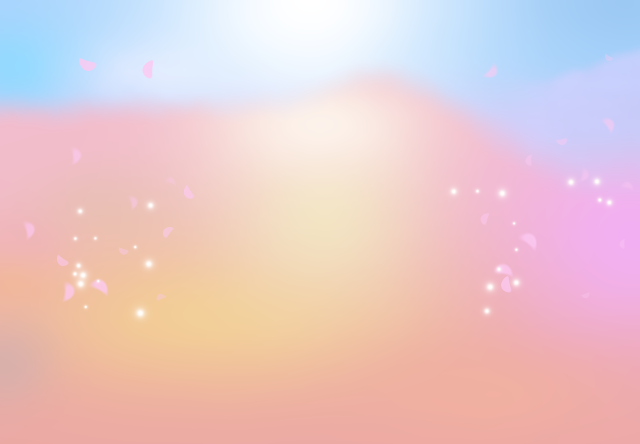
A Shadertoy shader for this background:

```glsl
const vec3 PETAL_PINK = vec3(0.99, 0.79, 0.95);

float hash(vec2 p) {
    vec3 q = fract(p.xyx * 0.1031);
    q += dot(q, q.yzx + 33.33);
    return fract((q.x + q.y) * q.z);
}

vec2 hash2(float index, float seed) {
    return vec2(hash(vec2(index, seed)), hash(vec2(index + 57.0, seed + 13.0)));
}

float valueNoise(vec2 p) {
    vec2 cell = floor(p), f = fract(p);
    f = f * f * (3.0 - 2.0 * f);
    float low = mix(hash(cell), hash(cell + vec2(1, 0)), f.x);
    float high = mix(hash(cell + vec2(0, 1)), hash(cell + vec2(1, 1)), f.x);
    return mix(low, high, f.y);
}

float fbm(vec2 p) {
    float sum = 0.0, gain = 0.5;
    for (int i = 0; i < 5; i++) {
        sum += gain * valueNoise(p);
        p = mat2(1.6, 1.2, -1.2, 1.6) * p + 7.3;
        gain *= 0.5;
    }
    return sum;
}

// Blends a soft elliptical glow over a base colour
vec3 tint(vec3 base, vec2 uv, vec2 centre, vec2 radius, vec3 color, float strength) {
    vec2 d = (uv - centre) / radius;
    return mix(base, color, strength * exp(-dot(d, d)));
}

vec3 skyColor(vec2 uv, float cloud) {
    vec3 c = mix(vec3(0.83, 0.79, 0.97), vec3(0.66, 0.83, 0.99), smoothstep(0.66, 0.9, uv.y));
    c = tint(c, uv, vec2(0.03, 0.85), vec2(0.11, 0.10), vec3(0.55, 0.85, 1.0), 0.9);
    c = tint(c, uv, vec2(0.95, 1.0), vec2(0.15, 0.12), vec3(0.60, 0.78, 0.95), 0.9);
    c = tint(c, uv, vec2(0.23, 0.83), vec2(0.12, 0.10), vec3(0.87, 0.91, 1.0), 0.4 + 0.6 * cloud);
    // Cloud bank on the right
    float bankTop = 0.81 + 0.07 * smoothstep(0.82, 1.0, uv.x) + 0.09 * (cloud - 0.5);
    float bank = smoothstep(0.77, 0.9, uv.x) * smoothstep(0.015, -0.03, uv.y - bankTop);
    c = mix(c, vec3(0.79, 0.80, 0.98) + 0.06 * (cloud - 0.5), 0.8 * bank);
    return tint(c, uv, vec2(0.48, 1.0), vec2(0.24, 0.32), vec3(1.0), 1.0);
}

vec3 groundColor(vec2 uv) {
    vec3 c = mix(vec3(0.925, 0.66, 0.645), vec3(0.95, 0.74, 0.80), smoothstep(0.15, 0.65, uv.y));
    c = tint(c, uv, vec2(0.17, 0.52), vec2(0.13, 0.10), vec3(0.89, 0.75, 0.69), 0.6);
    c = tint(c, uv, vec2(0.33, 0.29), vec2(0.32, 0.17), vec3(0.95, 0.80, 0.58), 1.0);
    c = tint(c, uv, vec2(0.50, 0.52), vec2(0.17, 0.22), vec3(0.95, 0.90, 0.76), 0.95);
    c = tint(c, uv, vec2(0.49, 0.72), vec2(0.16, 0.13), vec3(0.99, 0.95, 0.92), 1.0);
    c = tint(c, uv, vec2(1.0, 0.46), vec2(0.20, 0.26), vec3(0.95, 0.69, 0.95), 1.0);
    c = tint(c, uv, vec2(0.77, 0.11), vec2(0.18, 0.10), vec3(0.95, 0.70, 0.62), 0.7);
    c = tint(c, uv, vec2(0.04, 0.46), vec2(0.07, 0.06), vec3(0.94, 0.69, 0.73), 0.5);
    c = tint(c, uv, vec2(0.0, 0.36), vec2(0.09, 0.06), vec3(0.95, 0.72, 0.59), 0.7);
    return tint(c, uv, vec2(0.0, 0.18), vec2(0.08, 0.10), vec3(0.82, 0.69, 0.69), 0.7);
}

float horizonHeight(float x) {
    float crest = (x - 0.58) / 0.12;
    return 0.75 + 0.07 * exp(-crest * crest) - 0.13 * smoothstep(0.66, 0.92, x);
}

// Curved petal with tapered ends
float petalMask(vec2 p, float angle, float size, float blur) {
    float s = sin(angle), c = cos(angle);
    p = mat2(c, -s, s, c) * p / size;
    p.y += 0.35 * p.x * p.x - 0.1;
    float edge = length(p * vec2(1.0, 1.9 + 0.5 * p.x)) - 1.0;
    return smoothstep(blur, -blur, edge * size);
}

vec3 addPetals(vec3 color, vec2 p, vec2 low, vec2 high, float aspect, float seed, float pixel) {
    for (int i = 0; i < 13; i++) {
        float id = float(i);
        vec2 centre = mix(low, high, hash2(id, seed)) * vec2(aspect, 1.0);
        vec2 style = hash2(id, seed + 5.0);
        float size = mix(0.009, 0.021, style.x);
        float blur = pixel + 0.005 * step(0.6, style.y);
        float mask = petalMask(p - centre, 6.2832 * style.y, size, blur);
        color = mix(color, PETAL_PINK, mask * mix(0.3, 0.85, style.x));
    }
    return color;
}

vec3 addSparkles(vec3 color, vec2 p, vec2 low, vec2 high, float aspect, float seed) {
    for (int i = 0; i < 13; i++) {
        float id = float(i);
        vec2 centre = mix(low, high, hash2(id, seed)) * vec2(aspect, 1.0);
        float size = mix(0.004, 0.013, pow(hash(vec2(id, seed + 9.0)), 1.5));
        float d = length(p - centre) / size;
        float light = 0.75 * exp(-2.5 * d * d) + 0.4 * exp(-0.7 * d * d);
        color = mix(color, vec3(1.0, 0.99, 0.98), min(light, 1.0));
    }
    return color;
}

void mainImage(out vec4 fragColor, in vec2 fragCoord) {
    vec2 uv = fragCoord / iResolution.xy;
    float aspect = iResolution.x / iResolution.y;
    vec2 p = uv * vec2(aspect, 1.0);

    // Painted background
    float cloud = fbm(p * 7.0);
    vec2 drift = vec2(fbm(p * 3.0 + 4.0), fbm(p * 3.0 + 19.0)) - 0.5;
    vec2 soft = uv + 0.05 * drift;
    float height = uv.y - horizonHeight(uv.x) + 0.05 * (cloud - 0.5);
    float spread = mix(0.05, 0.09, smoothstep(0.6, 1.0, uv.x));
    vec3 color = mix(groundColor(soft), skyColor(soft, cloud), smoothstep(-spread, spread, height));

    // Petals and lights on both sides
    float pixel = 1.0 / iResolution.y;
    color = addPetals(color, p, vec2(0.03, 0.24), vec2(0.33, 0.88), aspect, 3.0, pixel);
    color = addPetals(color, p, vec2(0.67, 0.18), vec2(0.99, 0.96), aspect, 41.0, pixel);
    color = addSparkles(color, p, vec2(0.08, 0.28), vec2(0.25, 0.55), aspect, 23.0);
    color = addSparkles(color, p, vec2(0.69, 0.27), vec2(0.97, 0.62), aspect, 71.0);
    fragColor = vec4(color, 1.0);
}
```
